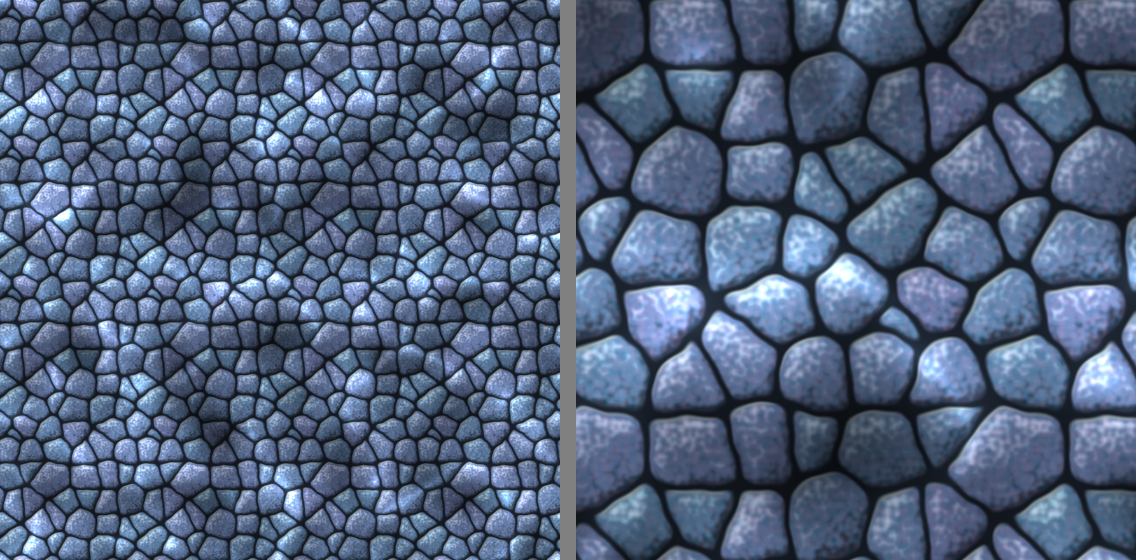
Left: the whole. Right: its middle third, enlarged.
Give the GLSL for this texture, as a Shadertoy shader.

```glsl
// Blue-grey pebble bed: a square tile of packed stones repeated four by four.
// Each stone is a rounded cell of a wrapped power diagram, lit from the upper
// left; unrepeated ridged noise lays patchy light and bright veins over it all.

#define TILES 4.0       // repeats across and down
#define STONES 6.0      // stone sites along one tile side
#define JITTER 0.88     // scatter of the sites
#define SIZE_SPREAD 0.36 // difference between large and small stones
#define ROUNDING 17.0   // higher gives sharper corners
#define GAP 0.035       // half width of the joints, in site spacings
#define GRAIN 0.32      // strength of the stone surface texture
#define PATCHES 0.75    // strength of the broad light and dark areas
#define GLOW 1.0        // strength of the bright veins

const vec3 JOINT = vec3(0.07, 0.09, 0.12);
const vec3 SHADE = vec3(0.13, 0.16, 0.21);
const vec3 SLATE = vec3(0.32, 0.40, 0.52);
const vec3 PALE  = vec3(0.66, 0.74, 0.82);
const vec3 WARM  = vec3(0.67, 0.70, 0.62);
const vec2 LIGHT = vec2(-0.53, 0.85);

vec3 hash3(vec2 p) {
    vec3 q = fract(p.xyx * vec3(0.1031, 0.1030, 0.0973));
    q += dot(q, q.yxz + 33.33);
    return fract((q.xxy + q.yzz) * q.zyx);
}

// Gradient noise that wraps after the given number of lattice cells
float cornerSlope(vec2 cell, vec2 offset, float period, float seed) {
    float angle = 6.2832 * hash3(mod(cell, period) + seed).x;
    return dot(vec2(cos(angle), sin(angle)), offset);
}

float gradientNoise(vec2 p, float period, float seed) {
    vec2 i = floor(p), f = p - i;
    vec2 u = f * f * f * (f * (f * 6.0 - 15.0) + 10.0);
    vec2 e = vec2(1.0, 0.0);
    float low = mix(cornerSlope(i, f, period, seed),
                    cornerSlope(i + e.xy, f - e.xy, period, seed), u.x);
    float high = mix(cornerSlope(i + e.yx, f - e.yx, period, seed),
                     cornerSlope(i + e.xx, f - e.xx, period, seed), u.x);
    return mix(low, high, u.y);
}

// Site position in xy, power weight in z
vec3 stoneSite(vec2 cell) {
    vec3 h = hash3(mod(cell, STONES) + 17.0);
    return vec3(cell + 0.5 + JITTER * (h.xy - 0.5), SIZE_SPREAD * h.z);
}

float power(vec2 p, vec3 site) {
    vec2 d = p - site.xy;
    return dot(d, d) - site.z;
}

// Smoothed depth inside the stone in x, its inward slope in yz
vec3 stoneDepth(vec2 p, out vec2 ownCell) {
    vec2 base = floor(p);
    float nearest = 1e5;
    vec3 own = vec3(0.0);
    for (int y = -2; y <= 2; y++)
    for (int x = -2; x <= 2; x++) {
        vec2 cell = base + vec2(x, y);
        vec3 site = stoneSite(cell);
        float d = power(p, site);
        if (d < nearest) { nearest = d; own = site; ownCell = cell; }
    }
    float total = 1e-9;
    vec2 slope = vec2(0.0);
    for (int y = -3; y <= 3; y++)
    for (int x = -3; x <= 3; x++) {
        vec3 site = stoneSite(base + vec2(x, y));
        vec2 apart = own.xy - site.xy;
        float span = length(apart);
        if (span < 0.001) continue;
        float border = 0.5 * (power(p, site) - nearest) / span;
        float pull = exp(-ROUNDING * border);
        total += pull;
        slope += pull * apart / span;
    }
    return vec3(-log(total) / ROUNDING, slope / total);
}

void mainImage(out vec4 fragColor, in vec2 fragCoord) {
    vec2 uv = fragCoord / iResolution.xy;
    vec2 tile = uv * TILES;
    vec2 p = tile * STONES;
    float pixel = TILES * STONES / min(iResolution.x, iResolution.y);

    // Slightly uneven stone outlines
    p += 0.06 * vec2(gradientNoise(tile * 16.0, 16.0, 5.0),
                     gradientNoise(tile * 16.0, 16.0, 43.0));
    vec2 cell;
    vec3 stone = stoneDepth(p, cell);
    vec3 tint = hash3(mod(cell, STONES) + 71.0);
    float depth = stone.x - GAP;

    // Bevelled rim, soft dome and pitted surface
    float facing = dot(-stone.yz, LIGHT);
    float rim = exp(-9.0 * max(depth, 0.0));
    float mottle = gradientNoise(tile * 24.0, 24.0, 11.0);
    float pits = gradientNoise(tile * 60.0, 60.0, 29.0);
    float tone = 0.55 + facing * (0.12 + 0.38 * rim) + 0.16 * (tint.x - 0.5);
    tone += GRAIN * (0.5 * mottle + 0.8 * pits);
    tone *= mix(0.45, 1.0, smoothstep(-0.03, 0.13, depth));

    // Stone colours: cool to violet, with warm lit edges
    vec3 colour = mix(SHADE, SLATE, smoothstep(0.0, 0.5, tone));
    colour = mix(colour, PALE, smoothstep(0.5, 1.0, tone));
    colour *= mix(vec3(0.95, 1.03, 1.02), vec3(1.06, 0.96, 1.02), tint.y);
    colour += vec3(0.10, 0.03, 0.03) * gradientNoise(tile * 48.0, 48.0, 83.0);
    colour = mix(colour, WARM, 0.55 * smoothstep(0.35, 0.9, facing * rim));
    float edge = max(0.03, pixel);
    colour = mix(JOINT, colour, smoothstep(-edge, edge, depth));

    // Light patches and veins spanning the whole canvas
    float patches = gradientNoise(uv * 7.0, 7.0, 101.0)
                  + 0.5 * gradientNoise(uv * 14.0, 14.0, 113.0);
    float veinA = 1.0 - abs(gradientNoise(uv * 6.0 + 0.1 * patches, 6.0, 131.0));
    float veinB = 1.0 - abs(gradientNoise(uv * 8.0 - 0.1 * patches, 8.0, 151.0));
    float glow = pow(veinA * veinB, 9.0) + 0.12 * pow(veinA, 12.0);
    colour *= 1.0 + PATCHES * patches;
    colour += GLOW * glow * (0.65 * colour + vec3(0.05, 0.07, 0.09));

    fragColor = vec4(clamp(colour, 0.0, 1.0), 1.0);
}
```
